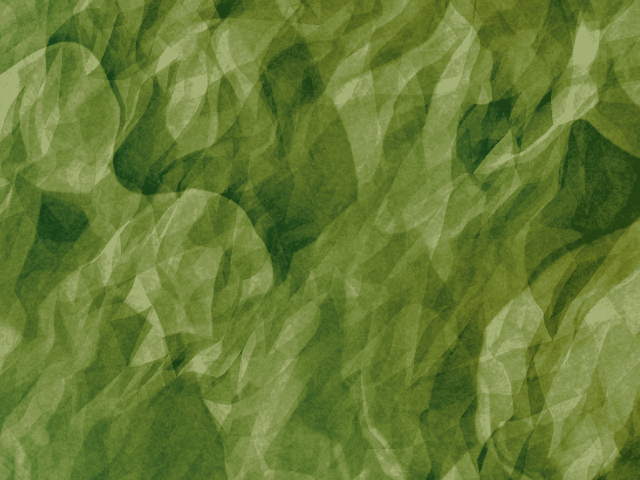
This texture is drawn by a Shadertoy shader. Its source:

```glsl
vec3 hash3(vec2 cell) {
    vec3 q = fract(cell.xyx * vec3(0.1031, 0.1030, 0.0973));
    q += dot(q, q.yxz + 33.33);
    return fract((q.xxy + q.yzz) * q.zyx);
}

vec3 noise3(vec2 p) {
    vec2 i = floor(p), f = fract(p);
    f = f * f * (3.0 - 2.0 * f);
    return mix(mix(hash3(i), hash3(i + vec2(1, 0)), f.x),
               mix(hash3(i + vec2(0, 1)), hash3(i + vec2(1, 1)), f.x), f.y);
}

// Flat triangles between random heights: slope in xy, height in z
vec3 facet(vec2 p) {
    p += 0.85 * (noise3(p * 0.6 + 31.0).xy - 0.5);
    vec2 i = floor(p), f = fract(p);
    float flip = hash3(i + 90.0).y < 0.5 ? 1.0 : 0.0;
    float a = hash3(i + vec2(flip, 0)).x, b = hash3(i + vec2(1.0 - flip, 0)).x;
    float c = hash3(i + vec2(flip, 1)).x, d = hash3(i + vec2(1.0 - flip, 1)).x;
    f.x = mix(f.x, 1.0 - f.x, flip);
    vec2 slope = f.x > f.y ? vec2(b - a, d - b) : vec2(d - c, c - a);
    float height = a + dot(slope, f);
    return vec3(slope * vec2(1.0 - 2.0 * flip, 1), height);
}

// Slope of overlapping roof-shaped folds, one per cell
vec2 foldSlope(vec2 p) {
    p += 0.6 * (noise3(p * 1.3 + 7.0).xy - 0.5);
    vec2 base = floor(p), slope = vec2(0);
    float total = 0.0;
    for (int y = -1; y <= 1; y++)
    for (int x = -1; x <= 1; x++) {
        vec2 cell = base + vec2(x, y);
        vec3 rnd = hash3(cell + 50.0);
        vec2 d = p - cell - 0.1 - 0.8 * rnd.xy;
        float angle = (rnd.z - 0.5) * 2.8;
        vec2 across = vec2(cos(angle), sin(angle));
        float side = dot(d, across);
        float height = 0.2 * fract(rnd.z * 17.0) - 0.42 * abs(side) - 0.8 * dot(d, d);
        float weight = exp(70.0 * (height + 0.4));
        slope -= weight * (0.42 * clamp(side / 0.03, -1.0, 1.0) * across + 1.6 * d);
        total += weight;
    }
    return slope / total;
}

float paperTone(vec2 uv) {
    // Folds run from lower left to upper right, lit across their length
    vec2 p = vec2(dot(uv, vec2(0.8, -0.6)), 0.82 * dot(uv, vec2(0.6, 0.8))) + 3.0;
    vec2 light = vec2(0.95, 0.3);
    vec3 broad = noise3(p * 3.5);

    // Angular kinks bend every larger fold
    p += 0.07 * (vec2(facet(p * 7.0).z, facet(p * 7.0 + 40.0).z) - 0.5);

    // Large folds with shadowed far sides
    float large = dot(foldSlope(p * 3.2), light);
    float shadow = smoothstep(0.3, 0.7, -large);
    float tone = 0.4 * large - 0.6 * shadow + 0.6 * (broad.x - 0.5) + 0.2;

    // Long winding creases: a lit rim, a hard edge, then a fading shadow
    float s = noise3(p * vec2(4.2, 2.6) + 11.0).z - 0.5;
    float depth = smoothstep(0.25, 0.65, noise3(p * 2.7 + 60.0).x);
    tone -= 1.5 * depth * smoothstep(0.0, 0.012, s) * exp(-9.0 * max(s, 0.0));
    tone += 0.5 * depth * smoothstep(0.012, 0.0, s) * exp(18.0 * min(s, 0.0));

    // Crumpled facets, each finer layer turned, quieter in some areas
    float crumple = mix(0.45, 1.5, broad.y) * (1.0 - 0.35 * shadow);
    tone -= 0.5 * crumple * dot(foldSlope(p * 9.0 + 20.0), light);
    mat2 turn = mat2(0.77, 0.64, -0.64, 0.77);
    float freq = 5.0;
    for (int i = 0; i < 4; i++) {
        float amp = i == 3 ? 0.55 : 0.85;
        tone += amp * crumple * dot(facet(p * freq + float(i) * 13.7).xy, light);
        p = turn * p;
        light = turn * light;
        freq *= 1.8;
    }
    return tone;
}

vec3 paperColor(float tone) {
    vec3 ramp[7] = vec3[7](
        vec3(0.11, 0.26, 0.09), vec3(0.22, 0.35, 0.13), vec3(0.32, 0.42, 0.14),
        vec3(0.40, 0.49, 0.17), vec3(0.47, 0.55, 0.25), vec3(0.54, 0.60, 0.34),
        vec3(0.64, 0.69, 0.45));
    float t = clamp(tone * 1.5 + 3.2, 0.0, 5.999);
    int i = int(t);
    return mix(ramp[i], ramp[i + 1], fract(t));
}

void mainImage(out vec4 fragColor, in vec2 fragCoord) {
    vec2 uv = fragCoord / iResolution.y;

    // Four samples smooth the facet edges
    float tone = 0.0;
    for (int i = 0; i < 4; i++) {
        vec2 offset = vec2(i % 2, i / 2) * 0.5 - 0.25;
        tone += 0.25 * paperTone((fragCoord + offset) / iResolution.y);
    }

    // Paper grain
    tone += 0.6 * (noise3(uv * 290.0).x - 0.5) + 0.35 * (noise3(uv * 120.0).y - 0.5);

    // Shadows lean to green on the left and to olive on the right
    vec3 color = paperColor(tone);
    float olive = 0.05 * (uv.x - 0.65) + 0.06 * (noise3(uv * 3.0).z - 0.5);
    color += olive * vec3(1.0, 0.1, -0.5) * smoothstep(1.2, -0.8, tone);
    fragColor = vec4(color, 1.0);
}
```
